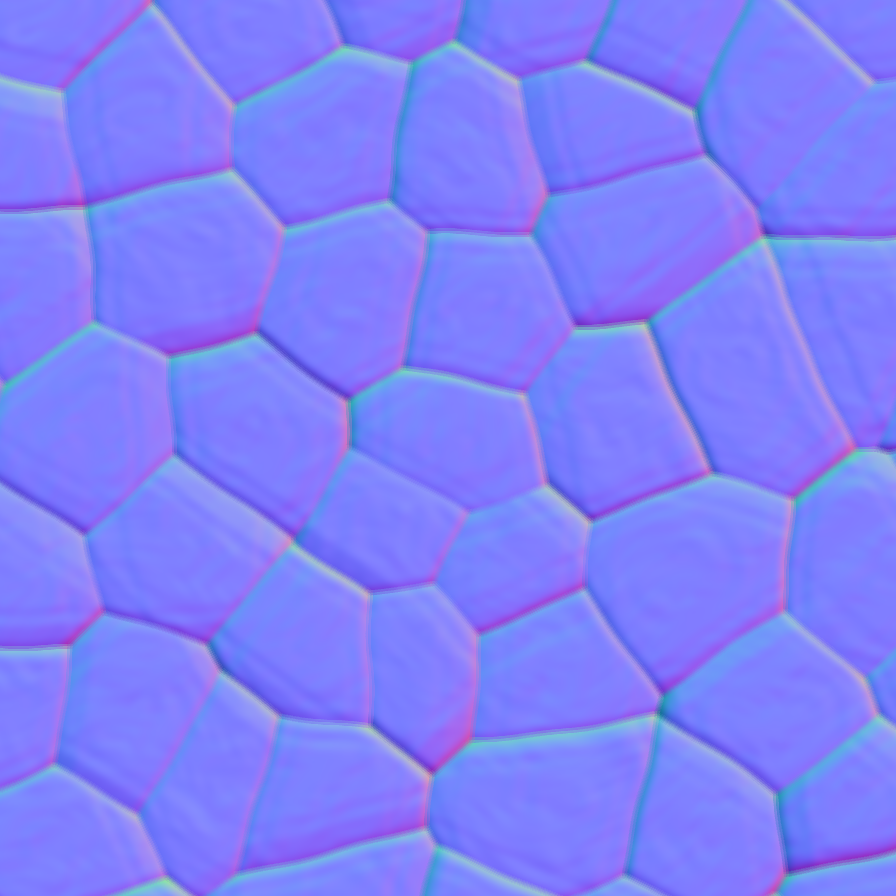
Give the GLSL for this texture map, as a Shadertoy shader.

```glsl
// Tangent-space normal map of tightly packed, chiselled paving stones.
// Voronoi cells give the stones; each side adds its own crease, bevel and
// terrace to the surface tilt, and layered sines add faint chisel marks.

const vec2 GRID = vec2(5.6, 6.4);   // stones across and up the canvas
const float JITTER = 0.78;          // irregularity of the stone layout
const float SOFTNESS = 0.0029;      // spacing of the smoothing taps
const float TAU = 6.2831853;

vec4 hash4(vec2 p) {
    vec4 q = fract(p.xyxy * vec4(0.1031, 0.1030, 0.0973, 0.1099));
    q += dot(q, q.wzxy + 33.33);
    return fract((q.xxyz + q.yzzw) * q.zywx);
}

// Centre of a stone; alternate rows are staggered like masonry.
vec2 stoneCentre(vec2 id) {
    float stagger = 0.5 * mod(id.y, 2.0) - 0.25;
    vec2 offset = 0.5 + JITTER * (hash4(id + 41.0).xy - 0.5);
    return (id + offset + vec2(stagger, 0.0)) / GRID;
}

// Grid id of the stone that covers p.
vec2 nearestStone(vec2 p) {
    vec2 base = floor(p * GRID), best = base;
    float bestDist = 1e5;
    for (int y = -1; y <= 1; y++)
    for (int x = -1; x <= 1; x++) {
        vec2 id = base + vec2(x, y);
        vec2 toCentre = stoneCentre(id) - p;
        float dist = dot(toCentre, toCentre);
        if (dist < bestDist) { bestDist = dist; best = id; }
    }
    return best;
}

float bump(float x, float width) {
    return exp(-x * x / (width * width));
}

// Steepness at distance d inside one side; rnd varies its profile.
float sideSlope(float d, vec4 rnd) {
    float width = mix(0.007, 0.034, rnd.y * rnd.y);
    float crease = mix(0.08, 0.78, rnd.x * rnd.x) * bump(d, 0.0078);
    float bevel = 0.23 * rnd.z * (1.0 - smoothstep(width - 0.006, width + 0.006, d));
    float terrace = 0.13 * rnd.w * bump(d - width - 0.016, 0.006);
    float dome = 0.02 * exp(-d / 0.04);
    return crease + bevel + terrace + dome;
}

// Outward tilt summed over all sides of a stone.
vec2 sidesTilt(vec2 p, vec2 id) {
    vec2 centre = stoneCentre(id), tilt = vec2(0.0);
    for (int y = -2; y <= 2; y++)
    for (int x = -2; x <= 2; x++) {
        if (x == 0 && y == 0) continue;
        vec2 other = id + vec2(x, y);
        vec2 otherCentre = stoneCentre(other);
        vec2 outward = normalize(otherCentre - centre);
        float d = dot(0.5 * (centre + otherCentre) - p, outward);
        if (d > 0.12) continue;
        tilt += outward * sideSlope(d, hash4(id * 7.31 + other * 3.17));
    }
    return tilt;
}

// Wavy chisel marks, turned differently on every stone.
vec2 streakTilt(vec2 p, vec4 rnd, float strength) {
    vec2 tilt = vec2(0.0);
    float freq = 60.0, angle = 1.7 + 1.6 * (rnd.z - 0.5);
    for (int i = 0; i < 5; i++) {
        float k = float(i);
        angle += 0.8 * sin(k * 2.4 + rnd.w * TAU);
        vec2 dir = vec2(cos(angle), sin(angle));
        float along = dot(p, vec2(-dir.y, dir.x));
        float wave = 0.02 * sin(along * 28.0 + rnd.z * TAU + k);
        float phase = freq * (dot(p, dir) + wave) + k * 1.7 + rnd.w * TAU;
        float fade = 0.5 + 0.5 * sin(along * freq * 0.3 + phase * 0.37);
        tilt += dir * cos(phase) * fade * fade * strength;
        freq *= 1.5;
    }
    return tilt;
}

// Broken, wobbly loops around the middle of a stone; q is relative to it.
vec2 loopTilt(vec2 q, vec4 rnd, float strength) {
    float radius = length(q) + 1e-4, turn = atan(q.y, q.x);
    float wobble = 0.9 * sin(turn * 3.0 + rnd.x * TAU) + 0.6 * sin(turn * 5.0 + rnd.y * TAU);
    float wave = sin(radius * 190.0 + wobble + rnd.z * TAU);
    float fade = 0.5 + 0.5 * sin(turn * 2.0 + radius * 60.0 + rnd.w * TAU);
    return q / radius * wave * fade * strength * smoothstep(0.0, 0.03, radius);
}

// Bends the straight cell borders slightly.
vec2 warp(vec2 p) {
    return p + 0.0035 * sin(p.yx * vec2(23.0, 19.0) + vec2(0.4, 2.1))
             + 0.0010 * sin(p.yx * vec2(67.0, 59.0) + vec2(1.3, 0.2));
}

vec3 stoneNormal(vec2 p) {
    vec2 id = nearestStone(p);
    vec4 rnd = hash4(id + 13.0);
    vec2 tilt = sidesTilt(p, id) + streakTilt(p, rnd, 0.03)
              + loopTilt(p - stoneCentre(id), rnd, 0.045);
    vec3 normal = normalize(vec3(tilt, 1.0));
    normal.z -= 0.5 * dot(normal.xy, normal.xy);   // deepens steep parts
    return normal;
}

void mainImage(out vec4 fragColor, in vec2 fragCoord) {
    vec2 uv = fragCoord / iResolution.y;
    // Average a small block of normals to soften the creases.
    vec3 normal = vec3(0.0);
    for (int y = -1; y <= 1; y++)
    for (int x = -1; x <= 1; x++)
        normal += stoneNormal(warp(uv + SOFTNESS * vec2(x, y))) / 9.0;
    fragColor = vec4(0.5 + 0.5 * normal, 1.0);
}
```
